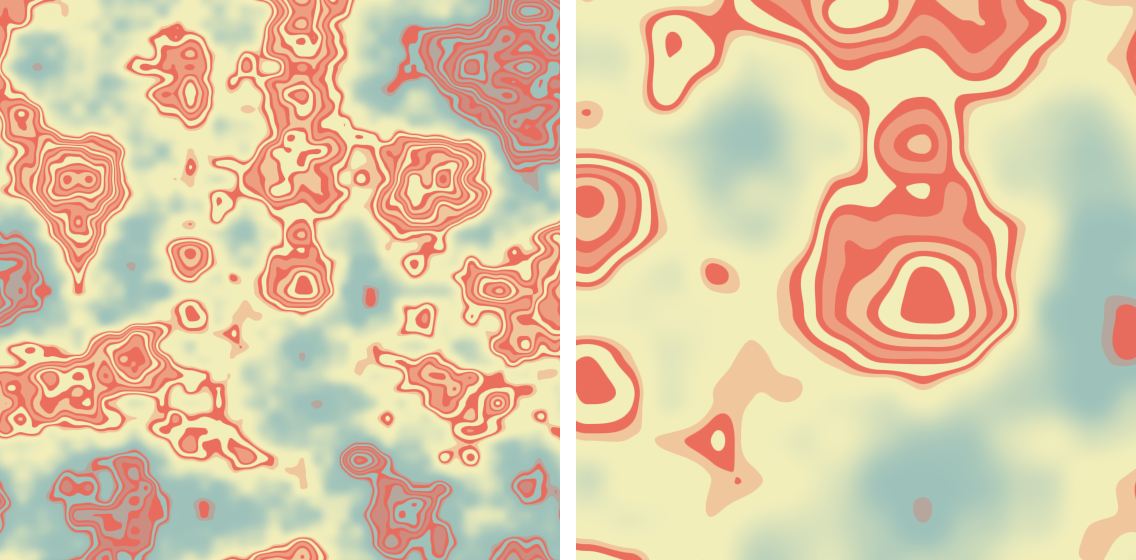
Left, the full canvas; right, a detail of the centre.
Write a WebGL 2 fragment shader that draws this pattern.

```glsl
#version 300 es
precision highp float;
// Contoured islands on a soft teal and cream ground.
// One signed fractal noise field picks the ground by its sign; where its
// magnitude is high it is sliced into coral contour lines and flat washes.

uniform vec2 u_resolution;
out vec4 fragColor;

const vec3 TEAL = vec3(0.62, 0.76, 0.73);
const vec3 CREAM = vec3(0.95, 0.935, 0.73);
const vec3 CORAL = vec3(0.92, 0.41, 0.35);

float hash(vec2 p) {
    return fract(sin(dot(p, vec2(127.1, 311.7))) * 43758.5453);
}

// Signed value noise in -1..1
float valueNoise(vec2 p) {
    vec2 cell = floor(p);
    vec2 t = fract(p);
    t = t * t * (3.0 - 2.0 * t);
    float bottom = mix(hash(cell), hash(cell + vec2(1.0, 0.0)), t.x);
    float top = mix(hash(cell + vec2(0.0, 1.0)), hash(cell + vec2(1.0)), t.x);
    return 2.0 * mix(bottom, top, t.y) - 1.0;
}

float fractalNoise(vec2 p) {
    float sum = 0.0;
    float amplitude = 0.5;
    for (int octave = 0; octave < 4; octave++) {
        sum += amplitude * valueNoise(p);
        p = p * 2.0 + vec2(17.0, 43.0);
        amplitude *= 0.5;
    }
    return sum;
}

void main() {
    vec2 uv = gl_FragCoord.xy / min(u_resolution.x, u_resolution.y);
    float height = fractalNoise(uv * 5.0 + vec2(3.3, 8.6));

    // Blurred ground
    vec3 color = mix(TEAL, CREAM, smoothstep(-0.13, 0.13, height));

    // Contour level, counted inward from the island edge
    float level = (abs(height) - 0.15) * 18.0;
    float blur = 0.7 * fwidth(level) + 1e-4;
    float island = smoothstep(-blur, blur, level);

    // Flat washes cycle through three strengths and change under the lines
    float wash = 0.3 * mod(2.0 * floor(level + 0.5) + 1.0, 3.0);
    float lineDistance = abs(fract(level) - 0.5) - 0.19;
    float line = 1.0 - smoothstep(-blur, blur, lineDistance);
    float ink = island * mix(wash, 0.96, line);

    fragColor = vec4(mix(color, CORAL, ink), 1.0);
}
```
